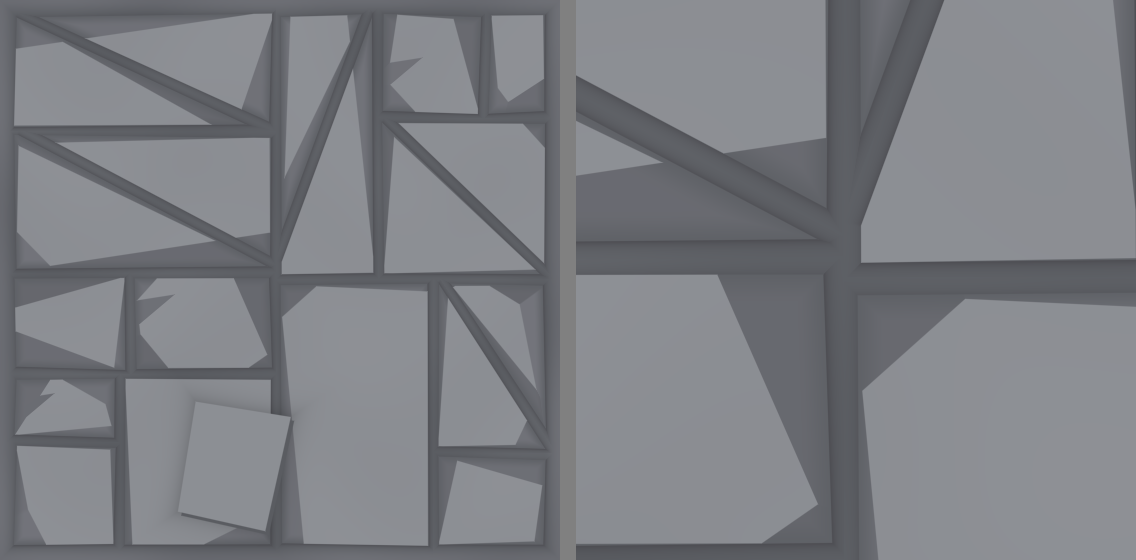
Left: the whole. Right: its middle third, enlarged.
Write a WebGL 1 fragment shader that draws this texture.

```glsl
precision highp float;
// Flat grey stone slabs with chipped, faceted edges, dark joints and one loose slab on top.
uniform vec2 u_resolution;

const vec3 TOP = vec3(0.55, 0.56, 0.58);
const vec3 BEVEL = vec3(0.43, 0.435, 0.46);
const vec3 JOINT = vec3(0.37, 0.38, 0.40);
const vec3 CREASE = vec3(0.30, 0.30, 0.32);
const float MARGIN = 0.018;       // border around the paving
const float GAP = 0.019;          // joint width
const float TILT = 0.007;         // how far a side leans out of square
const float BEVEL_WIDTH = 0.062;  // widest bevel
const float CHIP_CHANCE = 0.3;
const float CRACK_CHANCE = 0.45;
const float NOTCH_CHANCE = 0.3;
const vec2 LOOSE_CENTER = vec2(0.415, 0.169);
const vec2 LOOSE_HALF = vec2(0.083, 0.102);
const float LOOSE_ANGLE = -0.19;

struct Stone {
  float body;    // distance inside the outline
  float top;     // distance inside the flat top
  float tone;    // brightness of the nearest facet
  float crease;  // darkness of the nearest outline
};

float rand(float id, float salt) {
  return fract(sin(id * 127.1 + salt * 311.7) * 43758.5453);
}

float cover(float d) {
  float px = 0.8 / u_resolution.y;
  return smoothstep(-px, px, d);
}

// Cut the flat top back to one more facet.
void addFacet(inout Stone s, float inner, float tone) {
  s.tone = mix(s.tone, tone, cover(s.top - inner));
  s.top = min(s.top, inner);
}

// Add a leaning outline side with a wedge-shaped bevel.
void addSide(inout Stone s, float edge, float along, float id, float salt, float crease) {
  edge -= TILT * along * (rand(id, salt) - 0.5);
  s.crease = mix(s.crease, crease, cover(s.body - edge));
  s.body = min(s.body, edge);
  float slant = rand(id, salt + 0.3) < 0.5 ? -along : along;
  float width = BEVEL_WIDTH * pow(rand(id, salt + 0.6), 3.0);
  addFacet(s, edge - width * clamp(0.5 + 0.6 * slant, 0.0, 1.2), rand(id, salt + 0.8));
}

// Split the square again and again until p lies in one cell.
float findCell(vec2 p, inout vec2 lo, inout vec2 hi) {
  float id = 1.0;
  for (int i = 0; i < 5; i++) {
    vec2 size = hi - lo;
    float chance = 1.6 - 0.32 * float(i);
    if (rand(id, 1.0) > chance || max(size.x, size.y) < 0.2) break;
    float spread = i < 2 ? 0.03 : 0.3;
    vec2 cut = mix(lo, hi, 0.5 + spread * (rand(id, 2.0) - 0.5));
    bool across = size.x + 0.1 * (rand(id, 3.0) - 0.5) > size.y;
    bool upper = across ? p.x > cut.x : p.y > cut.y;
    if (across) { if (upper) lo.x = cut.x; else hi.x = cut.x; }
    else { if (upper) lo.y = cut.y; else hi.y = cut.y; }
    id = id * 2.0 + (upper ? 1.0 : 0.0);
  }
  return id;
}

Stone makeStone(vec2 p) {
  vec2 lo = vec2(MARGIN), hi = vec2(1.0 - MARGIN);
  float id = findCell(p, lo, hi);
  vec2 size = hi - lo, mid = 0.5 * (lo + hi);
  vec2 along = clamp(2.0 * (p - mid) / size, -1.0, 1.0);
  vec2 low = p - lo - 0.5 * GAP, high = hi - p - 0.5 * GAP;
  Stone s = Stone(1.0, 1.0, 0.5, 0.0);
  addSide(s, low.x, along.y, id, 11.0, 0.45);
  addSide(s, high.x, along.y, id, 12.0, 1.0);
  addSide(s, low.y, along.x, id, 13.0, 1.0);
  addSide(s, high.y, along.x, id, 14.0, 0.4);

  // Diagonal crack through larger cells
  if (min(size.x, size.y) > 0.17 && rand(id, 21.0) < CRACK_CHANCE) {
    float turn = rand(id, 22.0) < 0.3 ? -1.0 : 1.0;
    vec2 n = normalize(vec2(size.y, size.x * turn));
    float d = dot(p - mid, n) - 0.04 * (rand(id, 23.0) - 0.5);
    float run = 2.0 * dot(p - mid, vec2(-n.y, n.x)) / length(size);
    addSide(s, abs(d) - 0.5 * GAP, run, id, d > 0.0 ? 24.0 : 25.0, 0.8);
  }
  // Chipped corners
  for (int i = 0; i < 4; i++) {
    float k = 31.0 + float(i);
    vec2 q = vec2(mod(k, 2.0) < 0.5 ? low.x : high.x, i < 2 ? low.y : high.y);
    float angle = mix(0.35, 1.2, rand(id, k));
    float reach = mix(0.02, 0.055, rand(id, k + 10.0));
    if (rand(id, k + 20.0) < CHIP_CHANCE)
      addFacet(s, dot(q, vec2(cos(angle), sin(angle))) - reach, rand(id, k + 30.0));
  }
  // Pointed notch in the left side
  if (rand(id, 71.0) < NOTCH_CHANCE) {
    float rise = low.y - size.y * mix(0.3, 0.7, rand(id, 72.0));
    addFacet(s, abs(rise - 0.5 * low.x) - 0.024 * (1.0 - low.x / 0.07), rand(id, 73.0));
  }
  return s;
}

float looseSlab(vec2 p) {
  float c = cos(LOOSE_ANGLE), n = sin(LOOSE_ANGLE);
  vec2 q = p - LOOSE_CENTER;
  q = vec2(c * q.x + n * q.y, c * q.y - n * q.x);
  vec2 d = LOOSE_HALF - abs(q) + 0.03 * q.yx;
  return min(d.x, d.y);
}

void main() {
  vec2 p = gl_FragCoord.xy / u_resolution;
  float waves = sin(p.x * 13.0 + 2.0 * sin(p.y * 9.0)) + sin(p.y * 17.0 + 2.0 * sin(p.x * 11.0));
  Stone s = makeStone(p);

  // Joints, lighter toward the border
  vec2 rim = min(p, 1.0 - p);
  float border = 1.0 - smoothstep(0.0, 0.03, min(rim.x, rim.y));
  vec3 joint = mix(JOINT, BEVEL, 0.8 * border) + 0.008 * waves;
  joint = mix(joint, CREASE, s.crease * exp(-max(-s.body, 0.0) / 0.0035));

  // Bevels fade into the joints, tops stay flat
  vec3 bevel = BEVEL * mix(0.92, 1.05, s.tone);
  bevel = mix(JOINT, bevel, smoothstep(-0.004, 0.018, s.body));
  vec3 color = mix(joint, bevel, cover(s.body));
  color = mix(color, TOP + 0.003 * waves, cover(s.top));

  // Loose slab: soft shadow, side wall, flat top
  float slab = looseSlab(p);
  color *= 1.0 - 0.16 * exp(-max(-slab, 0.0) / 0.018);
  color = mix(color, JOINT * 0.95, cover(looseSlab(p - vec2(0.006, -0.007))));
  color = mix(color, TOP, cover(slab));
  gl_FragColor = vec4(color, 1.0);
}
```
